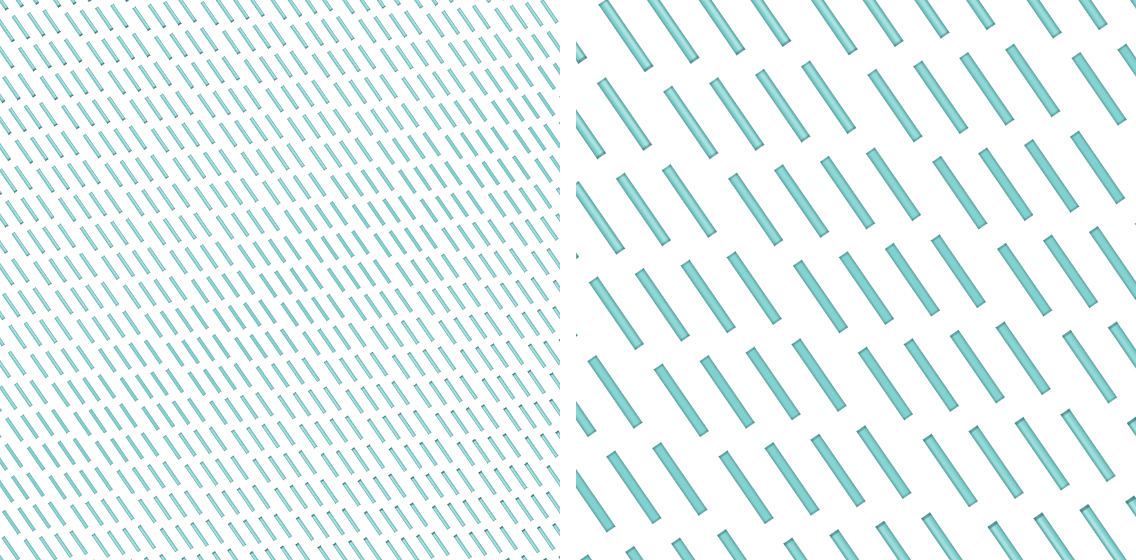
Left: the whole. Right: its middle third, enlarged.
A Shadertoy shader for this pattern:

```glsl
// Slanted teal glass rods on white, set on a skewed lattice in runs of four.
// Each pixel visits the nearby lattice cells and shades any rod that covers it;
// the gleam and the dark end caps drift slowly along the diagonal.

const vec2 AXIS = vec2(0.566, -0.824);   // rod direction, pointing down right
const vec2 HALF_SIZE = vec2(0.0244, 0.0032); // half length, half width

float boxDistance(vec2 q, vec2 halfSize) {
    vec2 d = abs(q) - halfSize;
    return length(max(d, 0.0)) + min(max(d.x, d.y), 0.0);
}

// q.x runs along the rod, q.y across it; drift is its place on the diagonal
vec3 rodColor(vec2 q, float drift, float px) {
    float across = q.y / HALF_SIZE.y;
    vec3 color = vec3(0.50, 0.82, 0.81);

    // Bright inner streak, lost where the rods turn solid
    float streakCenter = mix(0.25, -0.2, smoothstep(0.35, 0.95, drift));
    float streak = 1.0 - smoothstep(0.1, 0.6, abs(across - streakCenter));
    float gleam = smoothstep(0.0, 0.2, abs(drift - 0.73));
    color = mix(color, vec3(0.72, 0.91, 0.90), streak * gleam * 0.8);

    // Greyed long edges
    float rim = smoothstep(0.4, 1.0, abs(across));
    color = mix(color, vec3(0.36, 0.58, 0.58), rim * 0.7);

    // Dark caps: lower ends at upper left, upper ends at lower right
    float capStrength = q.x > 0.0 ? 1.0 - smoothstep(0.1, 0.7, drift)
                                  : smoothstep(0.65, 1.2, drift);
    float capSize = mix(0.0012, 0.0028, capStrength);
    float cap = smoothstep(-px, px, abs(q.x) - HALF_SIZE.x + capSize);
    return mix(color, vec3(0.20, 0.40, 0.40), cap * mix(0.35, 0.85, capStrength));
}

void mainImage(out vec4 fragColor, in vec2 fragCoord) {
    vec2 p = fragCoord / iResolution.y;
    float px = 1.0 / iResolution.y;

    // Lattice columns: one run of four across, one row down
    mat2 lattice = mat2(0.1215, 0.0100, 0.0386, -0.0518);
    vec2 origin = vec2(0.4017, 0.5938);
    vec2 cell = floor(inverse(lattice) * (p - origin));

    vec3 color = vec3(1.0);
    for (int j = -1; j <= 1; j++) {
        for (int i = -1; i <= 1; i++) {
            vec2 runStart = origin + lattice * (cell + vec2(i, j));
            for (int k = 0; k < 4; k++) {
                vec2 center = runStart + float(k) * vec2(0.02734, 0.0050);
                vec2 offset = p - center;
                vec2 q = vec2(dot(offset, AXIS), dot(offset, vec2(-AXIS.y, AXIS.x)));
                float cover = clamp(0.5 - boxDistance(q, HALF_SIZE) / px, 0.0, 1.0);
                float drift = dot(center - vec2(0.0, 1.0), AXIS);
                color = mix(color, rodColor(q, drift, px), cover);
            }
        }
    }
    fragColor = vec4(color, 1.0);
}
```
